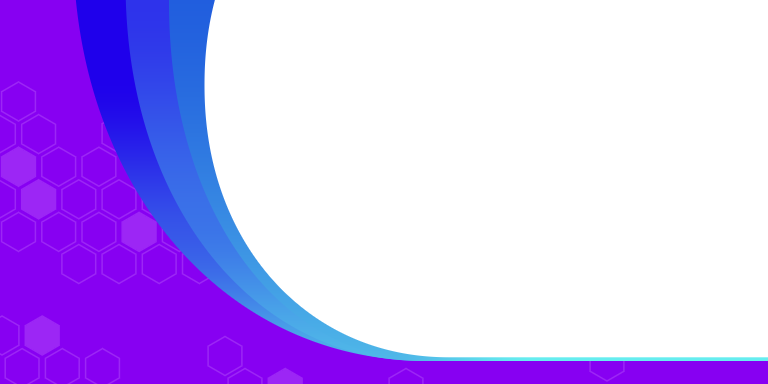
A WebGL 1 fragment shader for this background:

```glsl
precision highp float;
// Violet page corner: three nested blue ribbons sweep from the top edge into a thin cyan
// rule below a white panel. Ribbon edges are superellipse arcs; faint hexagon clusters on
// a staggered lattice decorate the violet. Layout grid: 384 units high, y pointing down.
uniform vec2 u_resolution;

#define GRID_HEIGHT 384.0
#define CURVE_POWER 2.1
#define HEX_APOTHEM 16.9
#define HEX_PITCH vec2(40.2, 65.2)
#define HEX_LINE 0.75
#define VIOLET vec3(0.53, 0.0, 0.95)
#define HEX_TINT vec3(0.61, 0.15, 0.96)
#define AQUA vec3(0.31, 0.72, 0.91)
#define CYAN vec3(0.40, 0.93, 0.94)

float pixelSize;

float coverage(float dist) {
  return clamp(0.5 - dist / pixelSize, 0.0, 1.0);
}

// Area right of and above an arc that becomes a level line beyond center.x
float sweep(vec2 p, vec2 center, vec2 radius) {
  vec2 d = vec2(max(center.x - p.x, 0.0), abs(p.y - center.y)) / radius;
  float f = pow(d.x, CURVE_POWER) + pow(d.y, CURVE_POWER) - 1.0;
  vec2 slope = CURVE_POWER * vec2(pow(d.x, CURVE_POWER - 1.0),
                                  pow(d.y, CURVE_POWER - 1.0)) / radius;
  return coverage(f / max(length(slope), 0.0001));
}

// Signed distance to an upright hexagon
float hexagon(vec2 p) {
  p = abs(p);
  return max(p.x, 0.5 * p.x + 0.866 * p.y) - HEX_APOTHEM;
}

float solidHex(vec2 p, vec2 center) {
  return coverage(hexagon(p - center));
}

// Outlined cells; row r extends right to column reach + growth * r
float cluster(vec2 p, vec2 origin, float rows, float reach, float growth) {
  vec2 q = p - origin;
  vec2 even = floor(q / HEX_PITCH + 0.5);
  vec2 odd = floor(q / HEX_PITCH) + 0.5;
  vec2 fromEven = q - even * HEX_PITCH;
  vec2 fromOdd = q - odd * HEX_PITCH;
  bool useEven = dot(fromEven, fromEven) < dot(fromOdd, fromOdd);
  vec2 cell = useEven ? even : odd;
  vec2 local = useEven ? fromEven : fromOdd;
  float row = 2.0 * cell.y;
  bool inside = row > -0.5 && row < rows - 0.5
             && cell.x > -0.6 && cell.x < reach + growth * row + 0.1;
  return inside ? coverage(abs(hexagon(local)) - HEX_LINE) : 0.0;
}

float hexPattern(vec2 p) {
  // Left group
  float m = cluster(p, vec2(18.5, 101.5), 5.0, 0.0, 1.2);
  m = max(m, cluster(p, vec2(119.0, 133.5), 1.0, 0.0, 0.0));
  m = max(m, cluster(p, vec2(78.8, 264.0), 1.0, 3.0, 0.0));
  // Lower groups
  m = max(m, cluster(p, vec2(2.0, 335.5), 2.0, 1.0, 1.5));
  m = max(m, cluster(p, vec2(225.0, 356.0), 1.0, 0.0, 0.0));
  m = max(m, cluster(p, vec2(245.0, 388.0), 1.0, 1.0, 0.0));
  m = max(m, cluster(p, vec2(406.0, 388.0), 1.0, 0.0, 0.0));
  m = max(m, cluster(p, vec2(607.0, 361.5), 1.0, 0.0, 0.0));
  // Filled cells
  m = max(m, solidHex(p, vec2(18.5, 166.7)));
  m = max(m, solidHex(p, vec2(38.6, 199.3)));
  m = max(m, solidHex(p, vec2(139.1, 231.9)));
  m = max(m, solidHex(p, vec2(42.2, 335.5)));
  return max(m, solidHex(p, vec2(285.2, 388.0)));
}

void main() {
  pixelSize = GRID_HEIGHT / u_resolution.y;
  vec2 p = gl_FragCoord.xy * pixelSize;
  p.y = GRID_HEIGHT - p.y;

  // Ribbon colours brighten downwards, then turn cyan along the rule
  float fall = clamp(p.y / 360.0, 0.0, 1.0);
  vec3 outer = mix(vec3(0.12, 0.0, 0.92), vec3(0.22, 0.36, 0.91),
                   smoothstep(0.2, 0.72, fall));
  outer = mix(outer, AQUA, smoothstep(0.65, 1.05, fall));
  vec3 middle = mix(vec3(0.18, 0.20, 0.92), vec3(0.23, 0.45, 0.91),
                    smoothstep(0.0, 0.65, fall));
  middle = mix(middle, AQUA, smoothstep(0.6, 1.02, fall));
  vec3 inner = mix(vec3(0.13, 0.37, 0.87), AQUA, pow(fall, 1.4));
  float rule = smoothstep(390.0, 540.0, p.x);

  // Layers from back to front
  vec3 color = mix(VIOLET, HEX_TINT, hexPattern(p));
  color = mix(color, mix(outer, CYAN, rule), sweep(p, vec2(430.0, -60.0), vec2(357.0, 421.0)));
  color = mix(color, mix(middle, CYAN, rule), sweep(p, vec2(425.0, -20.0), vec2(299.5, 381.0)));
  color = mix(color, mix(inner, CYAN, rule), sweep(p, vec2(430.0, 0.0), vec2(261.0, 360.5)));
  color = mix(color, vec3(1.0), sweep(p, vec2(450.0, 85.0), vec2(245.5, 272.3)));
  gl_FragColor = vec4(color, 1.0);
}
```
